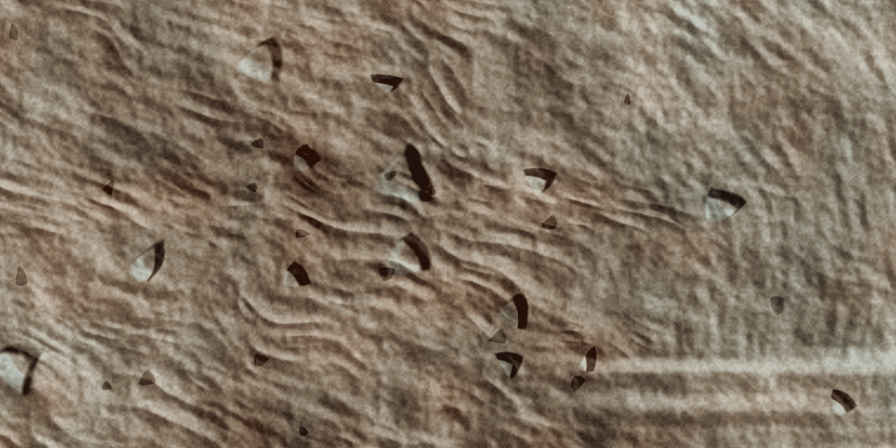
This texture is drawn by a Shadertoy shader. Its source:

```glsl
const vec3 DARK_EARTH = vec3(0.23, 0.16, 0.12);
const vec3 MID_CLAY = vec3(0.51, 0.44, 0.36);
const vec3 PALE_STONE = vec3(0.71, 0.67, 0.61);
const vec3 COOL_TINT = vec3(-0.020, 0.004, 0.012);
const vec2 LIGHT_DIR = vec2(0.78, 0.62);
const vec2 RIPPLE_CENTRE = vec2(1.0, 0.3);
const float BASE_TONE = 0.53;
const float RELIEF_GAIN = 0.42;
const float STROKE_ANGLE = 0.4;
const float WRINKLE_HEIGHT = 0.013;
const float RIPPLE_HEIGHT = 0.008;
const float GROOVE_HEIGHT = 0.05;
const float PIT_CELL = 0.25;
const float POCK_CELL = 0.09;
const float GRAIN = 0.09;

float hash(vec2 p) {
    vec3 q = fract(p.xyx * 0.1031);
    q += dot(q, q.yzx + 33.33);
    return fract((q.x + q.y) * q.z);
}

float noise(vec2 p) {
    vec2 i = floor(p), f = fract(p);
    f = f * f * (3.0 - 2.0 * f);
    vec2 e = vec2(0.0, 1.0);
    return mix(mix(hash(i), hash(i + e.yx), f.x),
               mix(hash(i + e.xy), hash(i + e.yy), f.x), f.y);
}

float fbm(vec2 p) {
    float sum = 0.0, amp = 0.5;
    for (int i = 0; i < 4; i++) {
        sum += amp * noise(p);
        p = mat2(1.6, 1.2, -1.2, 1.6) * p + 7.3;
        amp *= 0.5;
    }
    return sum / 0.9375;
}

mat2 turn(float a) {
    return mat2(cos(a), -sin(a), sin(a), cos(a));
}

float ridge(vec2 p) {
    float n = 2.0 * noise(p) - 1.0;
    return 1.0 - sqrt(n * n + 0.008);
}

vec2 warp(vec2 p, float freq, float amount) {
    return p + amount * (vec2(noise(p * freq), noise(p * freq + 31.7)) - 0.5);
}

// Regions of the surface
float rightSide(vec2 p) {
    return smoothstep(1.15, 1.6, p.x + 0.35 * (p.y - 0.5) + 0.3 * (noise(p * 4.0) - 0.5));
}

float rugged(vec2 p) {
    vec2 d = (p - vec2(0.95, 0.42)) / vec2(0.75, 0.55);
    return exp(-dot(d, d));
}

float grooveBand(vec2 p) {
    return smoothstep(1.18, 1.4, p.x) * smoothstep(0.23, 0.16, p.y);
}

// Scattered hollows with rounded three-cornered outlines
float pits(vec2 p, float cell, float density) {
    p = warp(p, 3.0 / cell, 0.14 * cell);
    vec2 home = floor(p / cell);
    float depth = 0.0;
    for (int j = -1; j <= 1; j++)
    for (int i = -1; i <= 1; i++) {
        vec2 id = home + vec2(i, j);
        vec2 centre = (id + 0.2 + 0.6 * vec2(hash(id), hash(id + 17.3))) * cell;
        vec2 q = turn(6.2832 * hash(id + 41.7)) * (p - centre) / cell;
        q.x *= mix(0.9, 1.7, hash(id + 63.1));
        float corner = 1.5 * max(abs(q.x) * 0.87 + q.y * 0.5, -q.y);
        float dist = mix(length(q), corner, 0.5);
        float radius = mix(0.13, 0.28, hash(id + 87.9));
        float present = step(hash(id + 5.1), density * rugged(centre));
        depth = max(depth, present * smoothstep(radius, radius * 0.75, dist));
    }
    return depth;
}

float wrinkles(vec2 p) {
    vec2 v = turn(-STROKE_ANGLE) * warp(p, 7.0, 0.09);
    return ridge(v * vec2(10.0, 21.0)) + 0.4 * ridge(v * vec2(19.0, 36.0) + 9.0);
}

float height(vec2 p) {
    float right = rightSide(p), band = grooveBand(p);
    vec2 w = warp(p, 6.0, 0.05);
    vec2 arc = w - RIPPLE_CENTRE;
    vec2 stroke = turn(-STROKE_ANGLE) * w;
    float h = 0.06 * fbm(p * 5.0);
    h += WRINKLE_HEIGHT * mix(0.35, 1.1, rugged(p)) * (1.0 - 0.6 * right) * (1.0 - band) * wrinkles(p);
    h += RIPPLE_HEIGHT * right * (1.0 - band) * noise(vec2(length(arc) * 45.0, atan(arc.y, arc.x) * 13.0));
    h += 0.007 * (1.0 - right) * noise(stroke * vec2(9.0, 42.0));
    h += GROOVE_HEIGHT * band * noise(vec2(w.x * 2.5, p.y * 21.0 + w.y * 3.0));
    return h + 0.003 * noise(p * 75.0);
}

vec3 clayRamp(float tone) {
    vec3 low = mix(DARK_EARTH, MID_CLAY, clamp((tone - 0.23) / 0.28, -0.35, 1.0));
    return mix(low, PALE_STONE, clamp((tone - 0.51) / 0.2, 0.0, 1.4));
}

void mainImage(out vec4 fragColor, in vec2 fragCoord) {
    vec2 p = fragCoord / iResolution.y;
    float right = rightSide(p), rough = rugged(p);

    // Slanted light over the relief
    vec2 e = LIGHT_DIR * 0.0035;
    float slope = (height(p - e) - height(p + e)) / 0.007;
    float relief = 0.24 * tanh(RELIEF_GAIN * slope / 0.24);
    relief *= relief < 0.0 ? 1.2 : 1.0;

    // Shaded and lit walls of the hollows
    float pit = pits(p, PIT_CELL, 0.75);
    float shade = pit * (1.0 - pits(p + LIGHT_DIR * 0.028, PIT_CELL, 0.75));
    float glow = pit * (1.0 - pits(p - LIGHT_DIR * 0.04, PIT_CELL, 0.75)) * (1.0 - shade);
    float pock = pits(p, POCK_CELL, 0.16);

    float tone = BASE_TONE + relief + 0.06 * right - 0.05 * rough;
    tone += 0.3 * (fbm(p * 3.5 + 11.0) - 0.5);
    tone += 0.06 * rough * (wrinkles(p) - 0.8);
    tone += 0.13 * glow - 0.36 * shade - 0.2 * pock;
    tone += GRAIN * (noise(p * 190.0) - 0.5) + 0.5 * GRAIN * (noise(p * 95.0) - 0.5);

    vec3 color = clayRamp(tone);
    color += COOL_TINT * (right + 1.5 * glow + 2.0 * (noise(p * 9.0) - 0.5) - 0.4 * rough);
    fragColor = vec4(clamp(color, 0.0, 1.0), 1.0);
}
```
